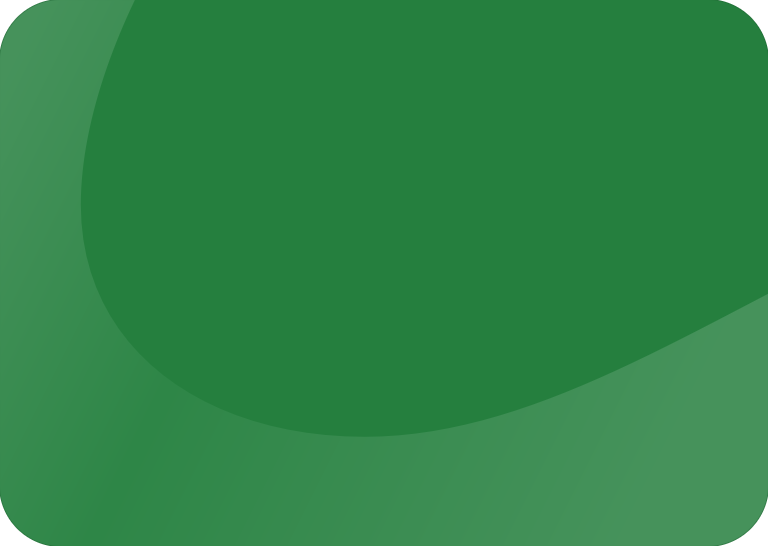
Reproduce this background procedurally as a Shadertoy shader.

```glsl
// A green rounded card: a folded diagonal gradient behind one large flat shape.
// The shape is a closed outline of three cubic curves, traced in short chords
// to get a signed distance. Lengths are in canvas heights.

#define FLAT_GREEN  vec3(0.145, 0.498, 0.243)
#define FOLD_GREEN  vec3(0.180, 0.525, 0.278)
#define LIGHT_GREEN vec3(0.273, 0.573, 0.357)
#define RIM_GREEN   vec3(0.120, 0.400, 0.200)
#define FOLD_NORMAL vec2(0.894, -0.447)
#define FOLD_START  -0.374
#define FOLD_CENTER 0.143
#define FOLD_END    1.009
#define CORNER_RADIUS 0.1136
#define CARD_BLEED  0.0018
#define RIM_WIDTH   0.003
#define CHORDS      24

vec2 cubic(vec2 a, vec2 b, vec2 c, vec2 d, float t) {
    float s = 1.0 - t;
    return s * s * s * a + 3.0 * s * s * t * b + 3.0 * s * t * t * c + t * t * t * d;
}

// Updates state: x = squared distance, y = inside sign (even-odd crossings)
void addEdge(vec2 p, vec2 a, vec2 b, inout vec2 state) {
    vec2 edge = b - a, toP = p - a;
    vec2 gap = toP - edge * clamp(dot(toP, edge) / dot(edge, edge), 0.0, 1.0);
    state.x = min(state.x, dot(gap, gap));
    if ((a.y > p.y) != (b.y > p.y) && toP.x < edge.x * toP.y / edge.y)
        state.y = -state.y;
}

void addCurve(vec2 p, vec2 a, vec2 b, vec2 c, vec2 d, inout vec2 state) {
    vec2 last = a;
    for (int i = 1; i <= CHORDS; i++) {
        vec2 next = cubic(a, b, c, d, float(i) / float(CHORDS));
        addEdge(p, last, next, state);
        last = next;
    }
}

float shapeDistance(vec2 p) {
    vec2 top = vec2(0.247, 1.0), left = vec2(0.148, 0.625);
    vec2 bottom = vec2(0.668, 0.200), right = vec2(1.407, 0.462);
    vec2 state = vec2(1e3, 1.0);
    addCurve(p, top, vec2(0.189, 0.879), vec2(0.148, 0.745), left, state);
    addCurve(p, left, vec2(0.148, 0.361), vec2(0.375, 0.200), bottom, state);
    addCurve(p, bottom, vec2(0.916, 0.200), vec2(1.154, 0.330), right, state);

    // Close the outline outside the canvas
    vec2 outerRight = vec2(1.648, 0.590), outerCorner = vec2(1.648, 1.366);
    vec2 outerTop = vec2(0.425, 1.366);
    addEdge(p, right, outerRight, state);
    addEdge(p, outerRight, outerCorner, state);
    addEdge(p, outerCorner, outerTop, state);
    addEdge(p, outerTop, top, state);
    return state.y * sqrt(state.x);
}

float roundedBox(vec2 p, vec2 halfSize, float radius) {
    vec2 q = abs(p) - halfSize + radius;
    return length(max(q, 0.0)) + min(max(q.x, q.y), 0.0) - radius;
}

vec3 foldedGradient(vec2 p) {
    float along = dot(p, FOLD_NORMAL) - FOLD_CENTER;
    float reach = along < 0.0 ? FOLD_START - FOLD_CENTER : FOLD_END - FOLD_CENTER;
    return mix(FOLD_GREEN, LIGHT_GREEN, clamp(along / reach, 0.0, 1.0));
}

void mainImage(out vec4 fragColor, in vec2 fragCoord) {
    float pixel = 1.0 / iResolution.y;
    vec2 p = fragCoord * pixel;
    vec2 halfCanvas = 0.5 * iResolution.xy * pixel;

    // Gradient with the flat shape on top
    float shape = clamp(0.5 - shapeDistance(p) / pixel, 0.0, 1.0);
    vec3 color = mix(foldedGradient(p), FLAT_GREEN, shape);

    // Thin dark rim, then white outside the rounded corners
    float card = roundedBox(p - halfCanvas, halfCanvas + CARD_BLEED, CORNER_RADIUS);
    color = mix(color, RIM_GREEN, 0.6 * smoothstep(-RIM_WIDTH, 0.0, card));
    color = mix(vec3(1.0), color, clamp(0.5 - card / pixel, 0.0, 1.0));
    fragColor = vec4(color, 1.0);
}
```
